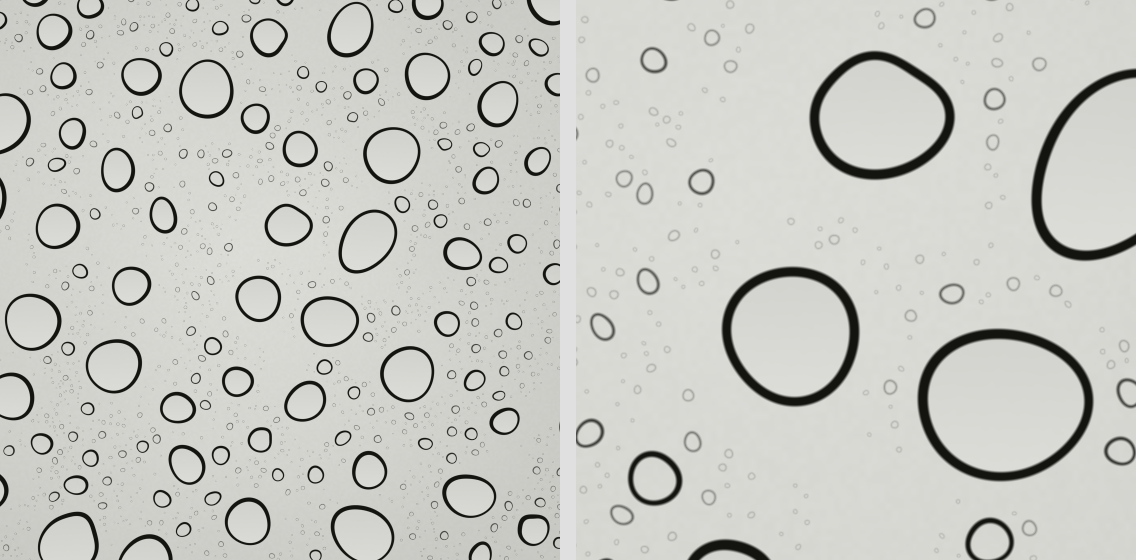
Left, the full canvas; right, a detail of the centre.
Give the GLSL for this texture, as a WebGL 1 fragment shader.

```glsl
precision highp float;
// Water drops on pale grey glass: dark-rimmed, slightly irregular ovals of many sizes.
// Each layer is a jittered, turned grid of ever smaller drops; a drop is left out
// where it would touch one of a larger layer.
uniform vec2 u_resolution;

const int LAYERS = 7;

vec4 hash4(vec2 p) {
  vec4 h = fract(p.xyxy * vec4(0.1031, 0.1030, 0.0973, 0.1099));
  h += dot(h, h.wzxy + 33.33);
  return fract((h.xxyz + h.yzzw) * h.zywx);
}

float valueNoise(vec2 p) {
  vec2 i = floor(p), f = fract(p);
  f = f * f * (3.0 - 2.0 * f);
  return mix(mix(hash4(i).x, hash4(i + vec2(1, 0)).x, f.x),
             mix(hash4(i + vec2(0, 1)).x, hash4(i + vec2(1, 1)).x, f.x), f.y);
}

mat2 turn(float a) {
  return mat2(cos(a), sin(a), -sin(a), cos(a));
}

float gridCount(float layer) { return 6.0 * pow(1.55, layer); }
mat2 gridTurn(float layer) { return turn(0.35 + 0.9 * layer); }

vec2 gridCell(vec2 p, float layer) {
  return floor(gridTurn(layer) * p * gridCount(layer));
}

// Centre (xy) and radius (z) of the drop in a cell; radius 0 if the cell is empty.
vec3 dropAt(vec2 cell, float layer) {
  vec4 h = hash4(cell + 37.0 * layer + 11.0);
  float size = 0.33 * pow(0.86, layer) * mix(0.57, 1.0, h.z);
  vec2 centre = cell + 0.5 + (h.xy - 0.5) * (1.0 - 2.3 * size);
  centre = centre * gridTurn(layer) / gridCount(layer);
  float share = mix(0.64, 0.46, layer / 6.0);
  if (layer > 3.5) share *= 0.25 + 1.4 * valueNoise(centre * 9.0 + 5.0);
  return vec3(centre, h.w < share ? size / gridCount(layer) : 0.0);
}

// True if a drop keeps clear of every drop in the larger layers.
bool isClear(vec3 drop, float layer) {
  for (int i = 0; i < LAYERS - 1; i++) {
    float larger = float(i);
    if (larger >= layer) break;
    vec2 cell = gridCell(drop.xy, larger);
    for (int k = 0; k < 9; k++) {
      vec2 side = vec2(mod(float(k), 3.0), floor(float(k) / 3.0)) - 1.0;
      vec3 other = dropAt(cell + side, larger);
      float gap = 1.2 * (other.z + drop.z) + 0.002;
      if (other.z > 0.0 && distance(other.xy, drop.xy) < gap) return false;
    }
  }
  return true;
}

// Approximate signed distance to a wobbly oval, sometimes drawn out to a point.
float dropDistance(vec2 p, float r, vec4 h) {
  float stretch = 1.0 + 0.17 * h.x * h.x;
  vec2 axes = vec2(stretch, 1.0 / stretch);
  vec2 q = turn(6.283 * h.y) * p * axes;
  float a = atan(q.y, q.x + 1e-6);
  float edge = 1.0 + 0.025 * sin(2.0 * a + 6.3 * h.z) + 0.025 * sin(3.0 * a + 6.3 * h.w);
  if (h.w > 0.93) edge += 0.2 * exp(-9.0 * (1.0 - cos(a)));
  float len = length(q) + 1e-6;
  return (len - r * edge) * len / (length(q * axes) + 1e-6);
}

void main() {
  float unit = min(u_resolution.x, u_resolution.y);
  vec2 p = gl_FragCoord.xy / unit;
  float soft = max(0.0011, 0.7 / unit);

  // Softly lit glass, brightest left of the middle
  float light = 0.867 - 0.11 * distance(p, vec2(0.42, 0.55));
  light += 0.012 * (valueNoise(p * 5.0) - 0.5) + 0.012 * (valueNoise(p * 260.0) - 0.5);
  vec3 color = vec3(light, light, light - 0.018);
  vec3 ink = vec3(0.075, 0.075, 0.06);

  for (int i = 0; i < LAYERS; i++) {
    float layer = float(i);
    vec2 cell = gridCell(p, layer);
    for (int k = 0; k < 9; k++) {
      vec2 id = cell + vec2(mod(float(k), 3.0), floor(float(k) / 3.0)) - 1.0;
      vec3 drop = dropAt(id, layer);
      float r = drop.z;
      vec2 q = p - drop.xy;
      if (length(q) > 1.5 * r + soft || r == 0.0) continue;
      if (!isClear(drop, layer)) continue;

      float d = dropDistance(q, r, hash4(id + 91.0 + 17.0 * layer));

      // Pale lens, a little darker towards the top
      float lens = smoothstep(soft, -soft, d) * smoothstep(0.008, 0.03, r);
      float glow = 0.842 - 0.028 * q.y / r;
      color = mix(color, vec3(glow, glow, glow - 0.016), 0.8 * lens);

      // Dark rim, heavier on the side facing the middle of the glass
      vec2 inward = 0.5 * u_resolution / unit - drop.xy;
      float lean = dot(q / (length(q) + 1e-6), inward);
      float width = min(0.0056, 0.2 * r) * (1.0 + 0.75 * lean);
      float rim = smoothstep(soft, -soft, abs(d + 0.5 * width) - 0.5 * width);
      color = mix(color, ink, rim * mix(0.22, 1.0, smoothstep(0.001, 0.012, r)));
    }
  }
  gl_FragColor = vec4(color, 1.0);
}
```
